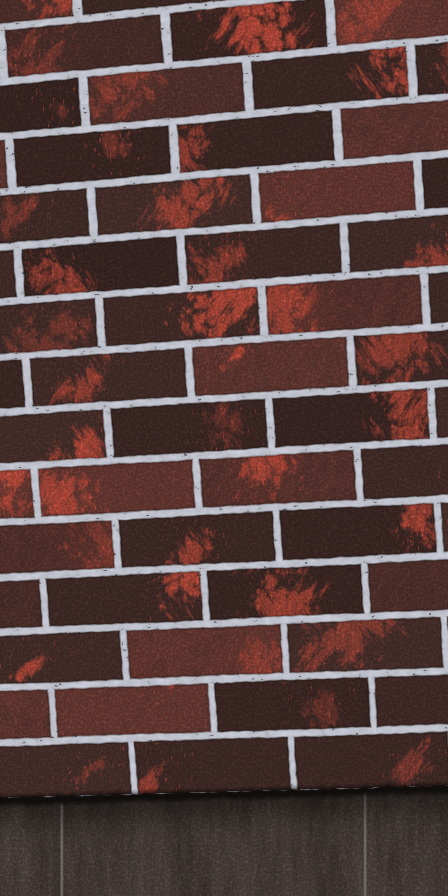
Give the GLSL for this texture, as a WebGL 2 fragment shader.

```glsl
#version 300 es
precision highp float;
uniform vec2 u_resolution;
out vec4 fragColor;

vec2 hash2(vec2 p) {
  return fract(sin(vec2(dot(p, vec2(127.1, 311.7)), dot(p, vec2(269.5, 183.3)))) * 43758.5);
}

// Cellular noise: distance to the nearest scattered point
float cells(vec2 p) {
  vec2 base = floor(p), f = p - base;
  float nearest = 4.0;
  for (int y = -1; y <= 1; y++)
    for (int x = -1; x <= 1; x++) {
      vec2 cell = vec2(x, y);
      vec2 d = cell + hash2(base + cell) - f;
      nearest = min(nearest, dot(d, d));
    }
  return sqrt(nearest);
}

float layeredCells(vec2 p) {
  return 0.5 * cells(p) + 0.3 * cells(p * 2.3 + 7.1) + 0.2 * cells(p * 5.1 + 3.7);
}

// Worn brick face: dark clay, pale wash and smeared red patches
vec3 brickColor(vec2 p, vec2 id, vec2 f, vec2 size, float grain) {
  vec2 place = hash2(id + 3.0), kind = hash2(id + 17.0), tint = hash2(id + 41.0);
  float rough = layeredCells(p * vec2(26.0, 17.0) + 0.5 * sin(p.yx * 31.0));
  float streak = layeredCells(p * vec2(80.0, 22.0) + 9.0);

  vec3 color = mix(vec3(0.205, 0.135, 0.125), vec3(0.265, 0.175, 0.16), tint.x);
  float wash = smoothstep(0.62, 0.95, tint.y) * (0.5 + rough);
  color = mix(color, vec3(0.40, 0.215, 0.19), clamp(wash, 0.0, 0.85));

  // One leaning smear at a random place on each brick
  vec2 v = (f - place) * size;
  v.x += v.y * (tint.x * 1.6 - 0.4);
  float reach = mix(0.015, 0.115, kind.x);
  float smear = 1.0 - length(v * vec2(1.0, 0.8)) / reach + (0.42 - rough) * 2.4;
  float red = smoothstep(0.0, 0.8, smear) * mix(0.35, 1.0, kind.y);
  red *= 0.65 + 0.8 * (0.75 - streak);
  color = mix(color, vec3(0.69, 0.275, 0.215), clamp(red, 0.0, 0.95));

  // Small vertical scrapes beside the smear
  float scrape = smoothstep(0.25, 0.14, streak) * smoothstep(0.13, 0.02, abs(v.x));
  color = mix(color, vec3(0.60, 0.25, 0.20), scrape * 0.75);
  return color * (0.84 + 0.36 * grain);
}

// Weathered panels with thin upright seams below the wall
vec3 panelColor(vec2 p, float below, float grain, float aa) {
  float stain = layeredCells(p * vec2(34.0, 5.0));
  float cloud = 0.5 + 0.25 * sin(p.x * 23.0 + 1.0) + 0.25 * sin(p.x * 41.0 + p.y * 5.0);
  vec3 color = mix(vec3(0.19, 0.16, 0.145), vec3(0.34, 0.30, 0.275), stain * 0.7 + cloud * 0.25);
  color *= 0.82 + 0.4 * grain;
  float seam = abs(fract((p.x - 0.138) / 0.677 + 0.5) - 0.5) * 0.677;
  color = mix(color, vec3(0.46, 0.44, 0.43), 0.8 * (1.0 - smoothstep(0.0015, 0.0025 + aa, seam)));
  color *= mix(0.62, 1.0, smoothstep(0.01, 0.11, below));
  return mix(vec3(0.065, 0.05, 0.045), color, smoothstep(0.008, 0.026, below));
}

void main() {
  vec2 p = gl_FragCoord.xy / u_resolution * vec2(1.0, 2.0);
  float aa = 1.0 / u_resolution.x;
  float grain = cells(p * 170.0);
  float wobble = cells(p * 38.0) - 0.45;

  // Tilted courses, spreading slightly toward the right
  float height = 0.1229 + 0.0053 * p.x;
  float course = (2.0 - p.y - 0.06 + 0.1016 * p.x) / height;
  float row = floor(course);

  // Staggered bricks, drifting right from course to course
  float width = 0.367 - 0.0008 * course;
  float column = (p.x - 0.005 - 0.0094 * (course - 0.5)) / width - 0.475 * mod(row, 2.0);
  vec2 id = vec2(floor(column), row);
  vec2 f = vec2(fract(column), fract(course));
  vec2 size = vec2(width, height);

  // Distance inside the brick outline; the last course has no lower joint
  vec2 toJoint = (0.5 - abs(f - 0.5)) * size;
  if (row > 12.5) toJoint.y = f.y * height;
  vec2 joint = vec2(0.0105 - 0.00028 * row, 0.0082 + 0.0008 * sin(p.x * 9.0 + row * 2.0));
  vec2 inset = toJoint - joint + wobble * 0.0028;
  float inside = min(inset.x, inset.y);

  // Mortar with uneven tone, grime specks and dirty edges
  float dirt = layeredCells(p * vec2(30.0, 45.0) + 21.0);
  vec3 mortar = vec3(0.75, 0.76, 0.80) * (0.91 + 0.2 * dirt);
  mortar *= 1.0 - 0.45 * smoothstep(0.22, 0.12, dirt);
  mortar *= 1.0 - 0.22 * smoothstep(-0.0035, 0.0, inside);

  vec3 brick = brickColor(p, id, f, size, grain);
  brick *= mix(0.76, 1.0, smoothstep(0.0, 0.006, inside));
  vec3 color = mix(mortar, brick, smoothstep(-aa * 0.7, aa * 0.7 + 0.0008, inside));

  // Lower edge of the wall, its shadow and the panels
  float below = (course - 14.0) * height + wobble * 0.005;
  color *= mix(1.0, 0.55, smoothstep(-0.012, 0.0, below));
  color = mix(color, panelColor(p, below, grain, aa), smoothstep(-aa, aa, below));
  fragColor = vec4(color, 1.0);
}
```
